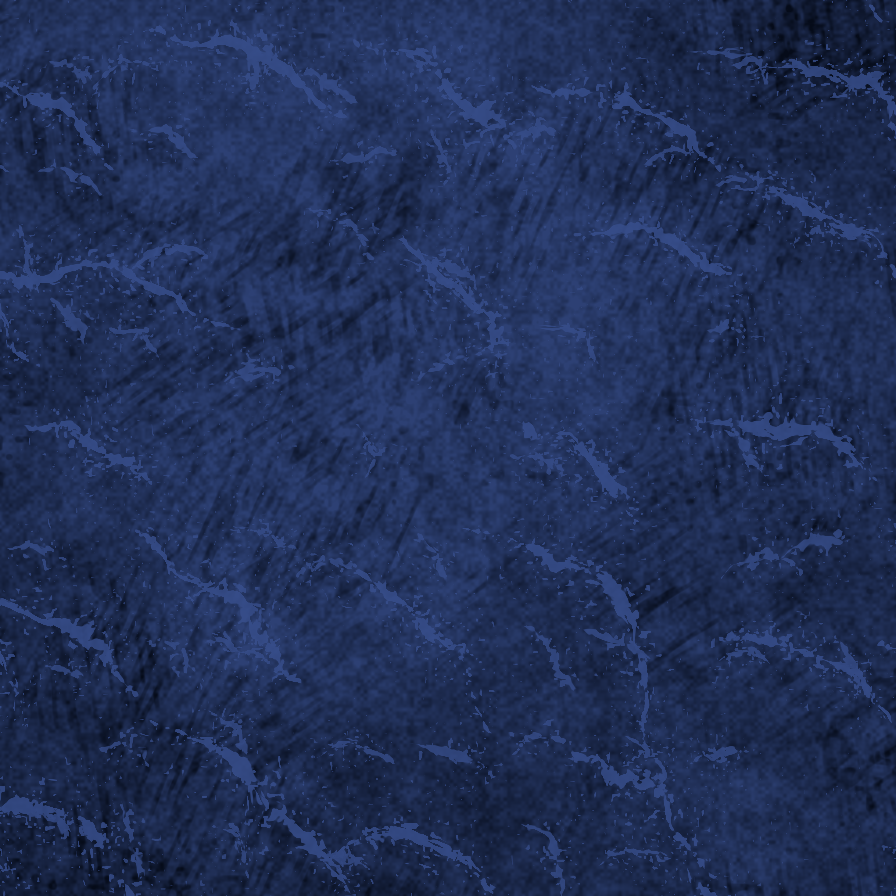
This texture is drawn by a WebGL 1 fragment shader. Its source:

```glsl
precision highp float;
uniform vec2 u_resolution;

const vec3 DEEP_NAVY = vec3(0.070, 0.110, 0.212);
const vec3 PALE_BLUE = vec3(0.200, 0.284, 0.510);

float hash(vec2 p) {
  return fract(sin(dot(p, vec2(127.1, 311.7))) * 43758.5453);
}

float noise(vec2 p) {
  vec2 i = floor(p), f = fract(p);
  f = f * f * (3.0 - 2.0 * f);
  return mix(mix(hash(i), hash(i + vec2(1.0, 0.0)), f.x),
             mix(hash(i + vec2(0.0, 1.0)), hash(i + 1.0), f.x), f.y);
}

float fbm(vec2 p) {
  float sum = 0.0, amp = 0.5;
  for (int i = 0; i < 5; i++) {
    sum += amp * noise(p);
    p = mat2(1.6, 1.2, -1.2, 1.6) * p + 7.3;
    amp *= 0.5;
  }
  return sum;
}

vec2 rotate(vec2 p, float angle) {
  float c = cos(angle), s = sin(angle);
  return vec2(c * p.x + s * p.y, c * p.y - s * p.x);
}

// Arched, tapering vein with split strands, ragged edges and loose specks
float vein(vec2 q, float len, float width, float bend, float seed, float rag, float speck, float blur) {
  float s = q.x / len;
  float taper = 1.0 - s * s;
  float wobble = (noise(vec2(s * 2.5, seed)) - 0.5) * 0.22 * len;
  float ridge = q.y + bend * len * (s * s - 0.3) + wobble;
  float swell = 0.35 + 1.1 * noise(vec2(s * 4.0 + seed, seed * 3.0));
  float strands = noise(vec2(s * 5.0 + seed, ridge * 260.0 + seed));
  float edge = width * (taper * swell - 0.15) - abs(ridge);
  edge += (rag - 0.5) * width * 1.9 - smoothstep(0.5, 0.85, strands) * width * 0.8;
  float halo = exp(-abs(ridge) / (width * 2.6)) * max(taper, 0.0);
  float flecks = smoothstep(0.0, 0.07, speck - 0.93 + 0.36 * halo) * step(0.05, halo);
  return max(smoothstep(-blur, blur, edge) * step(-0.1, taper), flecks);
}

// One vein per jittered grid cell
float veinLayer(vec2 p, float cell, float len, float width, float spread, float density, float seed, float blur) {
  float rag = 0.5 * noise(p * 100.0 + seed) + 0.5 * noise(p * 235.0);
  float speck = noise(p * 250.0 + seed);
  vec2 home = floor(p / cell);
  float cover = 0.0;
  for (int y = -1; y <= 1; y++) {
    for (int x = -1; x <= 1; x++) {
      vec2 id = home + vec2(float(x), float(y));
      vec2 key = id + seed;
      vec2 jitter = vec2(hash(key), hash(key + 17.3)) - 0.5;
      vec2 q = p - (id + 0.5 + 0.6 * jitter) * cell;
      float angle = -0.55 + spread * (hash(key + 31.7) - 0.5);
      float size = len * (0.6 + 0.5 * hash(key + 47.1));
      float bend = 0.1 + 0.4 * hash(key + 59.9);
      float present = step(hash(key + 73.3), density);
      float strand = vein(rotate(q, angle), size, width, bend, 20.0 * hash(key + 83.0), rag, speck, blur);
      cover = max(cover, present * strand);
    }
  }
  return cover;
}

// Patches of fine dark brush hatching in several directions
float hatching(vec2 p) {
  float dark = 0.0;
  for (int i = 0; i < 3; i++) {
    float k = float(i);
    vec2 q = rotate(p, 0.6 + 0.55 * k) + 0.004 * noise(p * 25.0);
    float lines = noise(q * vec2(36.0, 185.0) + k * 9.0);
    float patches = smoothstep(0.46, 0.72, fbm(p * 5.5 + k * 13.7));
    dark += patches * (smoothstep(0.35, 0.9, lines) - 0.15);
  }
  return dark;
}

// Mottled ground, dimmer toward the upper right and the bottom
float groundTone(vec2 p) {
  float tone = 0.46 + 0.75 * (fbm(p * 3.2 + 4.0) - 0.48);
  tone += 0.45 * (fbm(p * 24.0) - 0.48);
  tone += 0.26 * (noise(p * 120.0) - 0.5) + 0.34 * (noise(p * 250.0 + 5.0) - 0.5);
  tone += 0.13 * smoothstep(0.8, 0.0, distance(p, vec2(0.1, 0.9)));
  tone -= 0.42 * smoothstep(0.5, 0.0, distance(p, vec2(1.0, 0.98)));
  tone -= 0.10 * smoothstep(0.5, 0.0, p.y);
  float dabs = smoothstep(0.62, 0.88, noise(p * 100.0)) * smoothstep(0.45, 0.65, fbm(p * 6.0 + 21.0));
  return clamp(tone - 0.36 * hatching(p) - 0.32 * dabs, -0.38, 0.82);
}

void main() {
  vec2 p = gl_FragCoord.xy / u_resolution.y;
  float blur = max(0.0009, 0.7 / u_resolution.y);
  vec2 warp = vec2(noise(p * 14.0), noise(p * 14.0 + 40.0)) - 0.5;
  vec2 fineWarp = vec2(noise(p * 60.0), noise(p * 60.0 + 70.0)) - 0.5;
  vec2 warped = p + 0.022 * warp + 0.006 * fineWarp;

  float largeVeins = veinLayer(warped, 0.2, 0.155, 0.0088, 0.75, 0.88, 3.0, blur);
  float smallVeins = veinLayer(warped, 0.11, 0.05, 0.0058, 1.9, 0.65, 29.0, blur);
  float cover = max(largeVeins, 0.92 * smallVeins);

  // Stray pale specks, denser in loose clusters
  float clusters = smoothstep(0.4, 0.65, fbm(p * 8.0 + 50.0));
  float strays = smoothstep(0.0, 0.06, noise(p * 245.0 + 90.0) - 0.98 + 0.1 * clusters);
  cover = max(cover, 0.8 * strays);

  float tone = groundTone(p);
  float veinTone = 1.0 + 0.18 * (tone - 0.4);
  tone = mix(tone, max(tone, veinTone), cover);
  gl_FragColor = vec4(mix(DEEP_NAVY, PALE_BLUE, tone), 1.0);
}
```
